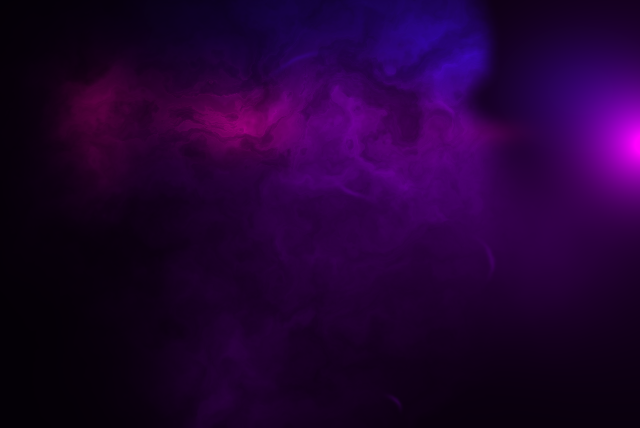
Write a Shadertoy shader that draws this background.

```glsl
// Violet and magenta smoke drifting in the dark, lit by a lamp at the right edge.
#define LAMP_POS vec2(1.515, 0.662)
#define LAMP_PINK vec3(0.75, 0.0, 0.36)
#define LAMP_VIOLET vec3(0.37, 0.0, 0.47)
#define BLUE vec3(0.10, 0.015, 0.42)
#define VIOLET vec3(0.27, 0.0, 0.42)
#define PLUM vec3(0.17, 0.0, 0.25)
#define ROSE vec3(0.36, 0.0, 0.17)
#define NIGHT vec3(0.014, 0.0, 0.020)
#define SMOKE_SCALE 5.0
#define WARP 0.09

float hash(vec2 p) {
    p = fract(p * vec2(0.1031, 0.1137));
    p += dot(p, p.yx + 33.33);
    return fract((p.x + p.y) * p.x * 17.0);
}

float noise(vec2 p) {
    vec2 i = floor(p), f = fract(p);
    f = f * f * (3.0 - 2.0 * f);
    return mix(mix(hash(i), hash(i + vec2(1, 0)), f.x),
               mix(hash(i + vec2(0, 1)), hash(i + vec2(1, 1)), f.x), f.y);
}

float fbm(vec2 p) {
    float sum = 0.0, amp = 0.5;
    for (int i = 0; i < 6; i++) {
        sum += amp * noise(p);
        p = mat2(0.8, 0.6, -0.6, 0.8) * p * 2.03 + 11.7;
        amp *= 0.52;
    }
    return sum;
}

// Soft elliptical cloud, 1 at its centre.
float puff(vec2 p, vec2 centre, vec2 radius) {
    vec2 q = (p - centre) / radius;
    return exp(-dot(q, q));
}

// Thin bright arc: part of a ring, faded around a point on it.
float wisp(vec2 p, vec2 centre, float radius, vec2 spot, float size) {
    float d = (length(p - centre) - radius) / 0.006;
    return exp(-d * d) * puff(p, spot, vec2(size));
}

// Right border of the smoke: an upper lobe, a notch, a lower lobe.
float smokeEdge(float y) {
    float notch = (y - 0.765) / 0.045;
    float edge = 1.14 - 0.055 * exp(-notch * notch);
    return edge + 0.05 * (1.0 - smoothstep(0.54, 0.74, y))
                - 0.025 * smoothstep(0.93, 1.0, y);
}

vec3 smoke(vec2 p, vec2 bend) {
    vec2 w = p + WARP * bend;
    float body = max(0.28 + 1.45 * fbm(w * SMOKE_SCALE + 2.0 * bend + 7.0), 0.0);
    float grain = fbm(mat2(0.94, -0.34, 0.34, 0.94) * w * vec2(9.0, 22.0) + 5.0 * bend);
    float strand = pow(1.0 - min(abs(2.0 * grain - 1.0), 1.0), 6.0);

    // Blue canopy along the top.
    vec3 col = BLUE * (0.62 * puff(w, vec2(1.10, 0.88), vec2(0.11, 0.12))
                     + 0.58 * puff(w, vec2(0.88, 0.94), vec2(0.42, 0.17)));
    // Violet heart and the lobe below it.
    col += VIOLET * (0.70 * puff(w, vec2(0.84, 0.71), vec2(0.23, 0.14))
                   + 0.48 * puff(w, vec2(1.06, 0.62), vec2(0.16, 0.14)));
    // Plum veils sinking to the floor.
    col += PLUM * (0.88 * puff(w, vec2(0.80, 0.47), vec2(0.37, 0.20))
                 + 0.46 * puff(w, vec2(0.68, 0.18), vec2(0.30, 0.24))
                 + 0.35 * puff(w, vec2(0.54, 0.06), vec2(0.13, 0.16))
                 + 0.45 * puff(w, vec2(0.42, 0.68), vec2(0.32, 0.19)));
    // Rose patches on the left.
    vec3 rose = ROSE * (0.68 * puff(w, vec2(0.58, 0.70), vec2(0.12, 0.07))
                      + 0.40 * puff(w, vec2(0.24, 0.71), vec2(0.09, 0.13))
                      + 0.28 * puff(w, vec2(0.56, 0.76), vec2(0.28, 0.09))
                      + 0.32 * puff(w, vec2(0.98, 0.71), vec2(0.16, 0.09)));
    col = (col * (0.75 + 0.5 * grain) + rose * (0.4 + 1.2 * grain)) * body;

    // Fine bright strands in the lit band.
    col += strand * body * (0.30 * ROSE * puff(p, vec2(0.53, 0.73), vec2(0.17, 0.09))
                          + 0.18 * VIOLET * puff(p, vec2(0.82, 0.74), vec2(0.26, 0.16)));

    float edge = smokeEdge(p.y) + 0.06 * bend.x;
    float softness = mix(0.12, 0.035, smoothstep(0.5, 0.85, p.y));
    return col * (1.0 - smoothstep(-softness, softness, p.x - edge));
}

vec3 lamp(vec2 p) {
    float r = length((p - LAMP_POS) * vec2(0.9, 1.0));
    vec3 col = LAMP_PINK * exp(-r * 24.0) + LAMP_VIOLET * exp(-r * r * 58.0);
    col += PLUM * 1.2 * exp(-r * 3.4);
    col += BLUE * 0.48 * puff(p, vec2(1.36, 0.79), vec2(0.17, 0.13));
    // Small red ghost in the gap.
    return col + ROSE * 0.30 * puff(p, vec2(1.16, 0.69), vec2(0.08, 0.03));
}

void mainImage(out vec4 fragColor, in vec2 fragCoord) {
    vec2 p = fragCoord / iResolution.xy * vec2(1.5, 1.0);
    // Domain warp bends the clouds, their grain and the curls.
    vec2 bend = vec2(fbm(p * SMOKE_SCALE + 3.0), fbm(p * SMOKE_SCALE + 19.0)) - 0.5;
    vec3 col = NIGHT + smoke(p, bend) + lamp(p);

    // Haze under the lamp.
    float haze = 0.6 + 0.8 * fbm(p * 4.0 + 31.0);
    col += PLUM * 0.48 * haze * puff(p, vec2(1.28, 0.42), vec2(0.20, 0.20));

    // Stray curls of light.
    vec2 c = p + 0.05 * bend;
    col += VIOLET * 0.38 * wisp(c, vec2(0.87, 0.65), 0.112, vec2(0.82, 0.55), 0.035);
    col += VIOLET * 0.30 * wisp(c, vec2(1.08, 0.39), 0.07, vec2(1.145, 0.40), 0.035);
    col += VIOLET * 0.35 * wisp(c, vec2(0.90, 0.04), 0.04, vec2(0.925, 0.07), 0.02);
    col += BLUE * 0.28 * wisp(c, vec2(0.78, 0.60), 0.27, vec2(0.70, 0.86), 0.06);
    fragColor = vec4(clamp(col, 0.0, 1.0), 1.0);
}
```
